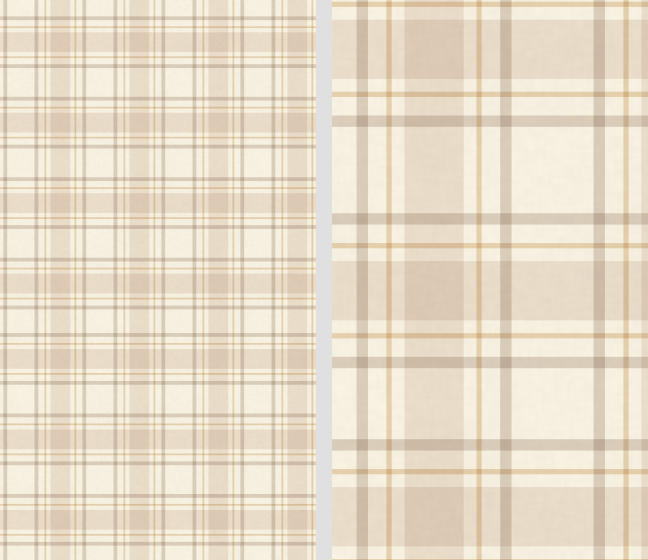
Left, the full canvas; right, a detail of the centre.
Give the GLSL for this pattern, as a Shadertoy shader.

```glsl
float hash(vec2 p) {
    vec3 q = fract(p.xyx * 0.1031);
    q += dot(q, q.yzx + 33.33);
    return fract((q.x + q.y) * q.z);
}

float noise(vec2 p) {
    vec2 cell = floor(p), f = fract(p);
    f = f * f * (3.0 - 2.0 * f);
    return mix(mix(hash(cell), hash(cell + vec2(1, 0)), f.x),
               mix(hash(cell + vec2(0, 1)), hash(cell + vec2(1, 1)), f.x), f.y);
}

// Antialiased coverage of a stripe centred on zero distance
float stripe(float dist, float halfWidth, float pixel) {
    return clamp((halfWidth - abs(dist)) / pixel + 0.5, 0.0, 1.0);
}

// Dye filter of one thread direction, mirrored about the broad band
vec3 sett(float coord, float period, float pixel) {
    float d = abs(fract(coord / period + 0.5) - 0.5) * period;
    vec3 dye = mix(vec3(1.0), vec3(0.948, 0.915, 0.898), stripe(d, 0.125, pixel));
    dye *= mix(vec3(1.0), vec3(0.93, 0.86, 0.77), stripe(d - 0.19, 0.011, pixel));
    return dye * mix(vec3(1.0), vec3(0.885, 0.851, 0.83), stripe(d - 0.303, 0.024, pixel));
}

void mainImage(out vec4 fragColor, in vec2 fragCoord) {
    // Four repeats across, measured from the upper left
    float pixel = 4.0 / iResolution.x;
    vec2 p = vec2(fragCoord.x, iResolution.y - fragCoord.y) * pixel;

    // The fifth row sits slightly closer to the fourth
    float row = p.y + 0.065 * step(4.07, p.y);

    // Overlapping dyes darken where the stripes cross
    vec3 color = vec3(0.96, 0.94, 0.875);
    color *= sett(p.x - 0.764, 1.0, pixel);
    color *= sett(row - 0.534, 1.0185, pixel);

    // Fine thread grain and soft uneven fading
    float grain = noise(p * vec2(72, 24)) + noise(p * vec2(24, 72)) - 1.0;
    float fading = noise(p * 3.0) - 0.5;
    color *= 1.0 + 0.014 * grain + 0.012 * fading;

    fragColor = vec4(color, 1.0);
}
```
